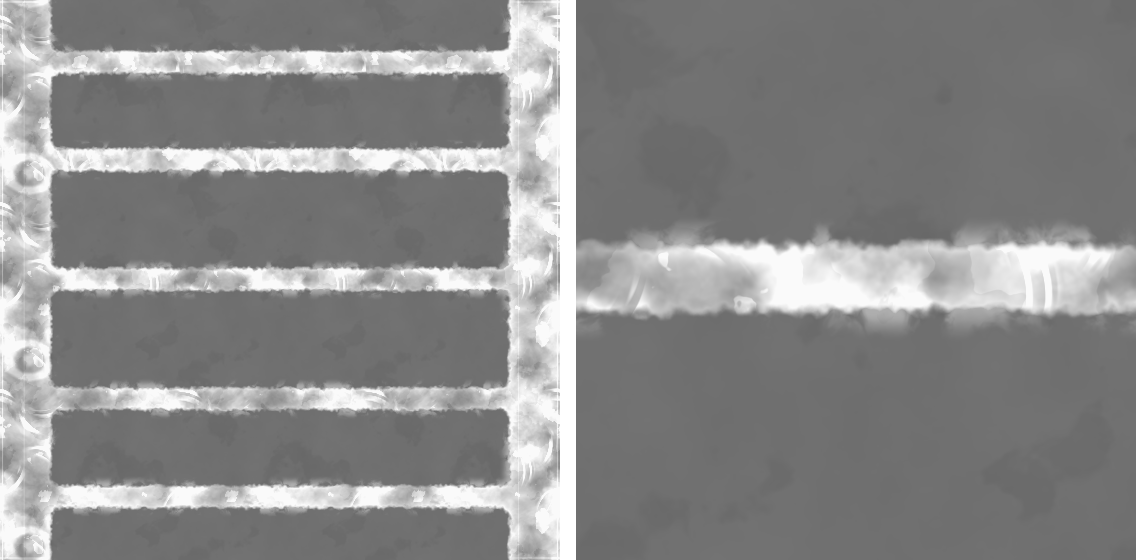
Left, the full canvas; right, a detail of the centre.
A WebGL 1 fragment shader for this texture map:

```glsl
precision highp float;
// Worn pale paint: one wide rail across the wrapped side edge and five rungs,
// framing dark rounded panels. A rounded-box distance gives the layout; wrapped
// noise, scuffs and a swirl, repeated three by three, give the wear.

uniform vec2 u_resolution;

#define WEAR_TILES 3.0
#define RAIL_HALF 0.0915
#define RUNG_HALF 0.0200
#define CORNER 0.016
#define EDGE_ROUGH 0.007
#define EDGE_GLOW 0.007
#define PANEL_GREY 0.44
#define PAINT_GREY 0.745
#define PAINT_CONTRAST 0.75
#define SCUFF_STRENGTH 0.30
#define SWIRL_CENTRE vec2(0.156, 0.075)

float hash(vec2 p) {
  vec3 q = fract(vec3(p.xyx) * 0.1031);
  q += dot(q, q.yzx + 33.33);
  return fract((q.x + q.y) * q.z);
}

// Value noise that wraps after a whole number of cells.
float noise(vec2 p, float period, float seed) {
  vec2 cell = floor(p);
  vec2 f = p - cell;
  f = f * f * (3.0 - 2.0 * f);
  vec2 a = mod(cell, period) + seed;
  vec2 b = mod(cell + 1.0, period) + seed;
  return mix(mix(hash(a), hash(vec2(b.x, a.y)), f.x),
             mix(hash(vec2(a.x, b.y)), hash(b), f.x), f.y);
}

float fbm(vec2 p, float cells, float seed) {
  float sum = 0.0;
  float weight = 0.5;
  for (int i = 0; i < 5; i++) {
    sum += weight * noise(p * cells, cells, seed);
    cells *= 2.0;
    seed += 19.0;
    weight *= 0.5;
  }
  return sum / 0.97;
}

// Signed offset on a unit loop.
float wrapped(float x) { return fract(x + 0.5) - 0.5; }
vec2 wrapped(vec2 p) { return fract(p + 0.5) - 0.5; }

float line(float d, float width) { return 1.0 - smoothstep(0.3 * width, width, abs(d)); }

// Distance to the panels: positive in paint, negative inside a panel.
float panelDistance(vec2 uv) {
  float rung = 1.0;
  for (int i = -2; i <= 2; i++) {
    float k = float(i);
    float centre = 0.501 + k * (0.233 - 0.0195 * abs(k));
    rung = min(rung, abs(wrapped(uv.y - centre)) - RUNG_HALF);
  }
  float rail = abs(wrapped(uv.x)) - RAIL_HALF;
  vec2 q = CORNER - vec2(rung, rail);
  return length(max(q, 0.0)) + min(max(q.x, q.y), 0.0) - CORNER;
}

// Scattered patches of bent, parallel brush marks.
float scuffs(vec2 p) {
  float sum = 0.0;
  for (int i = 0; i < 14; i++) {
    float k = float(i);
    vec2 centre = vec2(hash(vec2(k, 3.7)), hash(vec2(k, 8.1)));
    float angle = 6.283 * hash(vec2(k, 14.3));
    float c = cos(angle);
    float s = sin(angle);
    vec2 d = mat2(c, -s, s, c) * wrapped(p - centre);
    d.y += 3.0 * d.x * d.x;
    float mask = 1.0 - smoothstep(0.35, 1.0, length(d / vec2(0.11, 0.055)));
    float strokes = noise(vec2(d.x * 9.0, d.y * 85.0), 256.0, k * 7.0);
    sum += mask * smoothstep(0.48, 0.78, strokes);
  }
  return min(sum, 1.0);
}

float paintTone(vec2 p, vec2 warp) {
  float tone = PAINT_GREY + PAINT_CONTRAST * (fbm(p + 0.10 * warp, 7.0, 5.0) - 0.5);
  // Milky clouds and hard-edged chips.
  tone += 0.20 * smoothstep(0.52, 0.72, fbm(p - 0.14 * warp, 5.0, 41.0));
  float chips = fbm(p + 0.07 * warp.yx, 9.0, 73.0);
  tone += 0.16 * smoothstep(0.635, 0.66, chips) - 0.06 * smoothstep(0.39, 0.36, chips);
  tone += SCUFF_STRENGTH * scuffs(p);
  // Oval swirl around a bright spot.
  vec2 d = wrapped(p - SWIRL_CENTRE) + 0.04 * warp;
  float radius = length(d * vec2(0.85, 1.1));
  float swirl = line(radius - 0.095, 0.035) + 1.2 * (1.0 - smoothstep(0.01, 0.05, radius));
  return tone + 0.20 * swirl;
}

void main() {
  vec2 uv = gl_FragCoord.xy / u_resolution;
  vec2 p = uv * WEAR_TILES;
  vec2 warp = vec2(fbm(p, 6.0, 101.0), fbm(p, 6.0, 151.0)) - 0.5;

  // Ragged paint edge with faint overspray.
  float d = panelDistance(uv);
  float ragged = d + EDGE_ROUGH * (fbm(p, 22.0, 211.0) - 0.5)
               + 0.6 * EDGE_ROUGH * (noise(p * 72.0, 72.0, 251.0) - 0.5);
  float cover = smoothstep(-0.0035, 0.0045, ragged);
  float spray = smoothstep(0.52, 0.72, fbm(p + 0.1 * warp, 14.0, 307.0));
  cover = max(cover, 0.45 * spray * smoothstep(-0.018, 0.0, d));

  // Paint, pale rim and thin seams on the rail.
  vec2 w = wrapped(uv);
  float onRail = 1.0 - smoothstep(RAIL_HALF - 0.02, RAIL_HALF, abs(w.x));
  float paint = paintTone(p, warp) + 0.20 * exp(-abs(ragged) / EDGE_GLOW);
  float seams = line(abs(w.x) - 0.0045, 0.002) + 0.6 * line(abs(w.y) - 0.0035, 0.002);
  seams += 0.4 * line(abs(w.x + 0.0155) - 0.0585, 0.0015);
  paint = clamp(paint + 0.15 * onRail * seams, 0.52, 0.98);

  // Nearly flat panels with soft dark stains.
  float panel = PANEL_GREY + 0.03 * (fbm(p, 8.0, 401.0) - 0.5);
  panel -= 0.022 * smoothstep(0.58, 0.66, fbm(p + 0.08 * warp, 6.0, 443.0));

  gl_FragColor = vec4(vec3(mix(panel, paint, cover)), 1.0);
}
```
